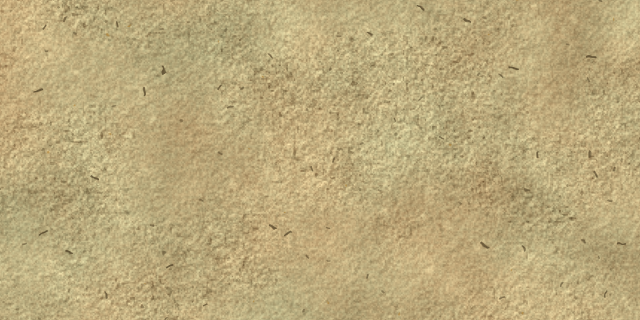
Reproduce this texture procedurally as a Shadertoy shader.

```glsl
// Dry sandy ground: fine grains lit from the upper left over soft pale and
// brown patches. Layered value noise gives the relief and the tone; a jittered
// grid scatters short dark cracks, ochre pebbles and pale lumps.

float hash(vec2 p) {
    vec3 q = fract(p.xyx * 0.1031);
    q += dot(q, q.yzx + 33.33);
    return fract((q.x + q.y) * q.z);
}

float noise(vec2 p) {
    vec2 cell = floor(p), f = fract(p);
    f = f * f * (3.0 - 2.0 * f);
    return mix(mix(hash(cell), hash(cell + vec2(1, 0)), f.x),
               mix(hash(cell + vec2(0, 1)), hash(cell + vec2(1, 1)), f.x), f.y);
}

float fbm(vec2 p) {
    float sum = 0.0, amp = 0.5;
    for (int i = 0; i < 5; i++) {
        sum += amp * noise(p);
        p = mat2(1.6, 1.2, -1.2, 1.6) * p + 17.3;
        amp *= 0.5;
    }
    return sum;
}

// Height of the grainy surface
float grainHeight(vec2 p) {
    return 0.6 * noise(p * 105.0) + 0.4 * noise(p.yx * 62.0 + 31.0);
}

// Coverage of scattered marks: x = dark cracks, y = ochre pebbles, z = pale lumps
vec3 scatterMarks(vec2 p, float pixel) {
    vec3 marks = vec3(0.0);
    vec2 grid = p * 10.0;
    for (int y = -1; y <= 1; y++)
    for (int x = -1; x <= 1; x++) {
        vec2 id = floor(grid) + vec2(x, y);
        vec2 center = id + vec2(hash(id + 11.0), hash(id + 47.0));
        float kind = hash(id + 83.0), size = hash(id + 129.0);
        float angle = 6.2832 * hash(id + 171.0);
        vec2 d = (grid - center) / 10.0;
        d += 0.008 * (vec2(noise(p * 75.0), noise(p * 75.0 + 50.0)) - 0.5);
        d = mat2(cos(angle), -sin(angle), sin(angle), cos(angle)) * d;

        if (kind < 0.36) {
            float len = mix(0.003, 0.013, size * size);
            float crack = length(vec2(max(abs(d.x) - len, 0.0), d.y));
            float cover = 1.0 - smoothstep(0.0008, 0.0022 + pixel, crack);
            marks.x = max(marks.x, cover * mix(0.5, 1.0, size));
        } else if (kind < 0.46) {
            float pebble = length(d * vec2(1.0, 1.4)) - mix(0.002, 0.005, size);
            marks.y = max(marks.y, 1.0 - smoothstep(-pixel, pixel, pebble));
        } else if (kind < 0.68) {
            float lump = length(d * vec2(1.0, 1.5)) / mix(0.008, 0.024, size);
            marks.z = max(marks.z, 1.0 - smoothstep(0.3, 1.0, lump));
        }
    }
    return marks;
}

void mainImage(out vec4 fragColor, in vec2 fragCoord) {
    vec2 p = fragCoord / iResolution.y;
    float pixel = 1.0 / iResolution.y;

    // Broad patches: brightness, roughness and warmth
    float patches = fbm(p * 5.5 + 3.0) - 0.48;
    float rough = smoothstep(0.3, 0.65, fbm(p * 4.0 + 60.0));
    float warmth = fbm(p * 3.5 + 120.0) - 0.48;
    warmth += 0.12 * exp(-pow((p.x - 1.02) / 0.07, 2.0));

    // Grain relief lit from the upper left
    float relief = grainHeight(p) - grainHeight(p + vec2(-0.0045, 0.0055));
    float speckle = noise(p * 215.0 + 9.0) - 0.5;
    float clumps = noise(p * 38.0 + 77.0) - 0.5;
    float grain = 0.19 * relief + 0.14 * speckle + 0.06 * clumps;
    float tone = 0.735 + 0.2 * patches + grain * mix(0.75, 1.25, rough);

    // Tiny shaded pits between the grains
    float pits = smoothstep(0.76, 0.92, noise(p * 88.0 + 210.0));
    tone -= 0.13 * pits * mix(0.3, 1.0, rough);

    vec3 marks = scatterMarks(p, pixel);
    tone += 0.075 * marks.z;

    // Sand colour ramp, with a warm or olive tint
    vec3 color = vec3(0.732, 0.663, 0.482) + (tone - 0.732) * vec3(1.0, 1.03, 0.88);
    float grainTint = noise(p * 120.0 + 300.0) - 0.5;
    color += (0.12 * warmth + 0.035 * grainTint) * vec3(0.5, -0.4, -0.5);

    color = mix(color, vec3(0.69, 0.52, 0.23), 0.7 * marks.y);
    color = mix(color, vec3(0.29, 0.23, 0.13), 0.75 * marks.x);
    fragColor = vec4(clamp(color, 0.0, 1.0), 1.0);
}
```
